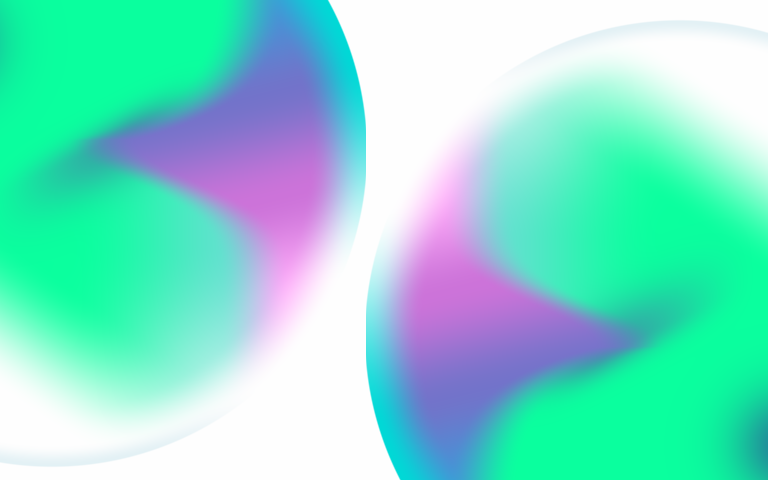
A WebGL 1 fragment shader for this background:

```glsl
precision highp float;
// Two soft iridescent discs on white, each the half-turn of the other.

uniform vec2 u_resolution;

float bell(float x, float width) {
  return exp(-x * x / (width * width));
}

// Blue at the bottom, through indigo and orchid, to pink at the top.
vec3 wedgeColor(vec2 p) {
  float t = p.y - 0.25 * (p.x - 0.2);
  vec3 color = mix(vec3(0.27, 0.58, 0.84), vec3(0.45, 0.45, 0.79), smoothstep(-0.5, -0.3, t));
  color = mix(color, vec3(0.80, 0.45, 0.85), smoothstep(-0.32, -0.09, t));
  return mix(color, vec3(1.0, 0.68, 0.98), smoothstep(-0.1, 0.13, t));
}

// Right-hand limit of the wedge: rounded above its tip, cusped below.
float wedgeLimit(float y) {
  float dy = y + 0.215;
  float above = bell(dy, 0.12);
  float below = exp(-12.0 * abs(dy));
  return 0.23 + 0.32 * (dy > 0.0 ? above : below);
}

vec3 discColor(vec2 p, float depth) {
  vec3 green = vec3(0.04, 1.0, 0.62);
  vec3 white = vec3(0.995);

  // Aqua haze over the upper left, paling upwards
  vec3 haze = mix(vec3(0.42, 0.87, 0.83), green, smoothstep(0.22, 0.62, p.x));
  float pale = 0.8 * smoothstep(0.0, 0.45, p.y) * (1.0 - smoothstep(0.25, 0.7, p.x));
  haze = mix(haze, white, pale);
  vec3 color = mix(green, haze, smoothstep(-0.25, -0.1, p.y));

  // Dusky fold trailing from the wedge tip, softer on its upper side
  float fold = p.y + 0.225 - 0.5 * (p.x - 0.5);
  float foldFade = smoothstep(0.3, 0.5, p.x) * (1.0 - smoothstep(0.48, 0.82, p.x));
  float foldShade = bell(fold, fold > 0.0 ? 0.085 : 0.045) * foldFade;
  color = mix(color, vec3(0.25, 0.55, 0.66), 0.85 * foldShade);

  // Dark teal pool in the far corner
  color = mix(color, vec3(0.14, 0.5, 0.6), bell(length(p - vec2(0.88, -0.42)), 0.11));

  // Violet wedge
  float wedge = 1.0 - smoothstep(-0.075, 0.075, p.x - wedgeLimit(p.y));
  color = mix(color, wedgeColor(p), wedge);

  // White sheen sweeping across the top
  float sheen = dot(p, vec2(0.565, 0.825));
  color = mix(color, white, smoothstep(0.42, 0.68, sheen));

  // Rim light: cyan below, white above, with a faint cool line at the crown
  vec3 rim = mix(vec3(0.0, 0.85, 0.84), white, smoothstep(-0.38, 0.08, p.y));
  color = mix(color, rim, 1.0 - smoothstep(0.0, 0.12, depth));
  float crown = smoothstep(0.3, 0.45, p.y) * (1.0 - smoothstep(0.0, 0.045, depth));
  return mix(color, vec3(0.86, 0.93, 0.95), 0.8 * crown);
}

void main() {
  // Turn the left side about the pivot so both share one disc
  vec2 p = (gl_FragCoord.xy - vec2(0.4766, 0.4927) * u_resolution) / u_resolution.y;
  p *= p.x < 0.0 ? -1.0 : 1.0;

  float depth = 0.656 - length(p - vec2(0.654, -0.191));
  float edge = 1.0 / u_resolution.y;
  float inside = smoothstep(-edge, edge, depth);
  gl_FragColor = vec4(mix(vec3(0.995), discColor(p, depth), inside), 1.0);
}
```
